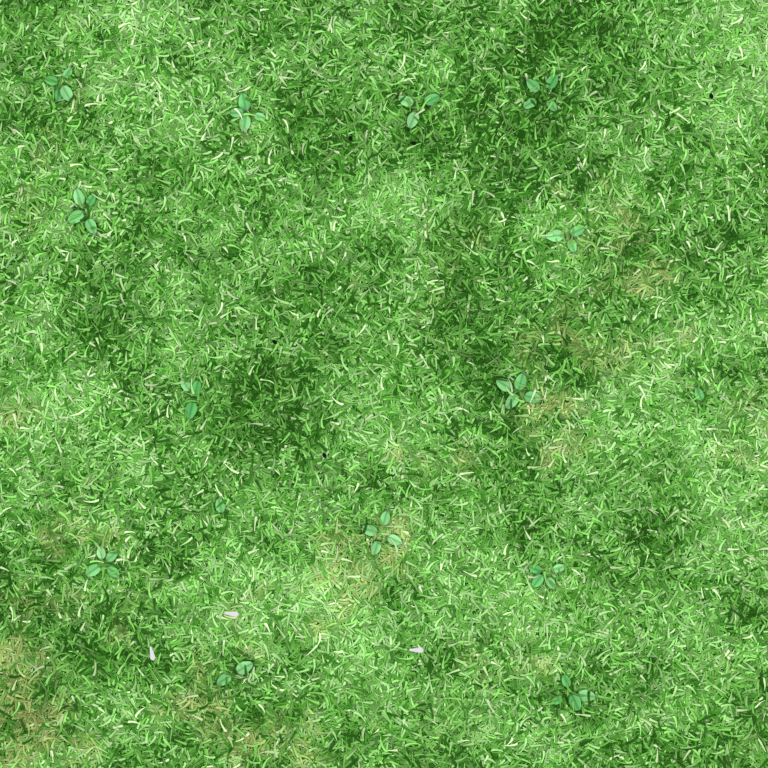
Reproduce this texture procedurally as a Shadertoy shader.

```glsl
vec3 hash(vec2 p) {
    vec3 q = fract(p.xyx * vec3(0.1031, 0.1030, 0.0973));
    q += dot(q, q.yxz + 33.33);
    return fract((q.xxy + q.yzz) * q.zyx);
}

mat2 rotation(float a) {
    return mat2(cos(a), sin(a), -sin(a), cos(a));
}

// Soft uneven patches from layered, warped sines, roughly -1 to 1
float patches(vec2 p) {
    float sum = 0.0, amp = 0.55;
    for (int i = 0; i < 5; i++) {
        p = rotation(0.9) * p * 1.8 + 1.7;
        sum += amp * sin(p.x + 1.4 * sin(p.y * 0.8)) * cos(p.y + sin(p.x * 0.7));
        amp *= 0.8;
    }
    return sum;
}

// Blade colours ordered from shade to sunlit, weighted by share
vec3 grassColor(float t) {
    vec3 c = vec3(0.17, 0.37, 0.10);
    c = mix(c, vec3(0.26, 0.52, 0.16), step(0.09, t));
    c = mix(c, vec3(0.41, 0.60, 0.31), step(0.26, t));
    c = mix(c, vec3(0.40, 0.67, 0.27), step(0.40, t));
    c = mix(c, vec3(0.52, 0.80, 0.38), step(0.65, t));
    return mix(c, vec3(0.60, 0.80, 0.49), step(0.82, t));
}

// One layer of short, bent, tapering blades; each casts a narrow shadow
vec3 drawBlades(vec3 col, vec2 uv, float layer, float tone, float dry, float px) {
    const float density = 63.0;
    vec2 p = rotation(layer * 1.37) * uv * density + layer * 17.3 + 200.0;
    vec2 corner = floor(p - 0.5);
    float soft = max(px * density * 0.75, 0.08);
    for (int k = 0; k < 4; k++) {
        vec2 id = corner + vec2(k & 1, k >> 1);
        vec3 h = hash(id + layer * 31.7);
        vec3 g = hash(id.yx + layer * 13.1 + 71.0);
        vec2 q = rotation(h.z * 6.2832) * (p - id - 0.5 - (h.xy - 0.5) * 0.5);
        q.y += (g.x - 0.5) * 0.8 * q.x * q.x;
        float halfLength = mix(0.28, 0.62, g.y);
        float width = mix(0.11, 0.035, clamp(0.5 + 0.5 * q.x / halfLength, 0.0, 1.0));
        float d = length(vec2(max(abs(q.x) - halfLength, 0.0), q.y)) - width;
        vec3 blade = grassColor(clamp(g.z + tone, 0.0, 1.0));
        blade = mix(blade, vec3(0.68, 0.70, 0.43), dry * step(0.35, h.x));
        blade = mix(blade, vec3(0.78, 0.88, 0.66), step(0.96, h.y));
        blade *= 0.93 + 0.28 * g.x;
        col *= 1.0 - 0.12 * smoothstep(0.14, 0.0, d);
        col = mix(col, blade, smoothstep(soft, -soft, d));
    }
    return col;
}

// Sparse clumps of broad, creased leaves
vec3 drawClover(vec3 col, vec2 uv, float px) {
    vec2 p = uv * 5.0 + 3.0;
    vec2 id = floor(p);
    vec3 h = hash(id + 9.0);
    vec2 c = p - id - 0.5 - (h.xy - 0.5) * 0.5;
    float soft = px * 5.0;
    for (int i = 0; i < 4; i++) {
        vec3 g = hash(id * 7.0 + float(i) * 5.3 + 40.0);
        vec2 q = rotation(float(i) * 1.6 + g.x + h.x * 6.0) * c - vec2(0.06 + 0.05 * g.y, 0.0);
        float d = length(q * vec2(0.8, 1.2 + 4.0 * q.x)) - 0.025 - 0.022 * g.z;
        vec3 leaf = mix(vec3(0.38, 0.74, 0.40), vec3(0.62, 0.90, 0.60), g.x);
        leaf *= 0.85 + 0.2 * smoothstep(0.0, 0.014, abs(q.y)) + 2.5 * q.y;
        float present = step(0.48, h.z) * step(0.25, g.z);
        col *= 1.0 - 0.3 * present * smoothstep(0.025, 0.0, d);
        col = mix(col, leaf, 0.92 * present * smoothstep(soft, -soft, d));
    }
    return col;
}

// A few pale scraps and small dark holes
vec3 drawDebris(vec3 col, vec2 uv, float px) {
    vec2 p = uv * 4.0 + 11.0;
    vec2 id = floor(p);
    vec3 h = hash(id + 53.0);
    vec2 q = rotation(h.x * 1.5) * (p - id - 0.5 - (h.xy - 0.5) * 0.7);
    float soft = px * 4.0;
    float scrap = length(vec2(max(abs(q.x) - 0.026, 0.0), q.y)) - 0.010 - 0.15 * q.x;
    float hole = length(q * vec2(0.8, 1.2)) - 0.011;
    col = mix(col, vec3(0.91, 0.89, 0.93), step(0.83, h.z) * smoothstep(soft, -soft, scrap));
    return mix(col, vec3(0.08, 0.13, 0.07), step(h.z, 0.15) * smoothstep(soft, -soft, hole));
}

void mainImage(out vec4 fragColor, in vec2 fragCoord) {
    float px = 1.0 / iResolution.y;
    vec2 uv = fragCoord * px;
    float broad = patches(uv * 4.0);
    float clumps = patches(uv * 11.0 + 30.0);
    float tone = 0.22 * broad + 0.14 * clumps;
    float dry = 0.75 * smoothstep(0.3, 1.3, patches(uv * 4.0 + 8.0) + 0.3 * clumps);

    vec3 col = vec3(0.19, 0.37, 0.12);
    for (int i = 0; i < 22; i++) {
        if (i == 21) col = drawClover(col, uv, px);
        col = drawBlades(col, uv, float(i), tone, dry, px);
    }
    col *= 1.02 + 0.07 * broad + 0.05 * clumps;
    col = drawDebris(col, uv, px);
    fragColor = vec4(col, 1.0);
}
```
